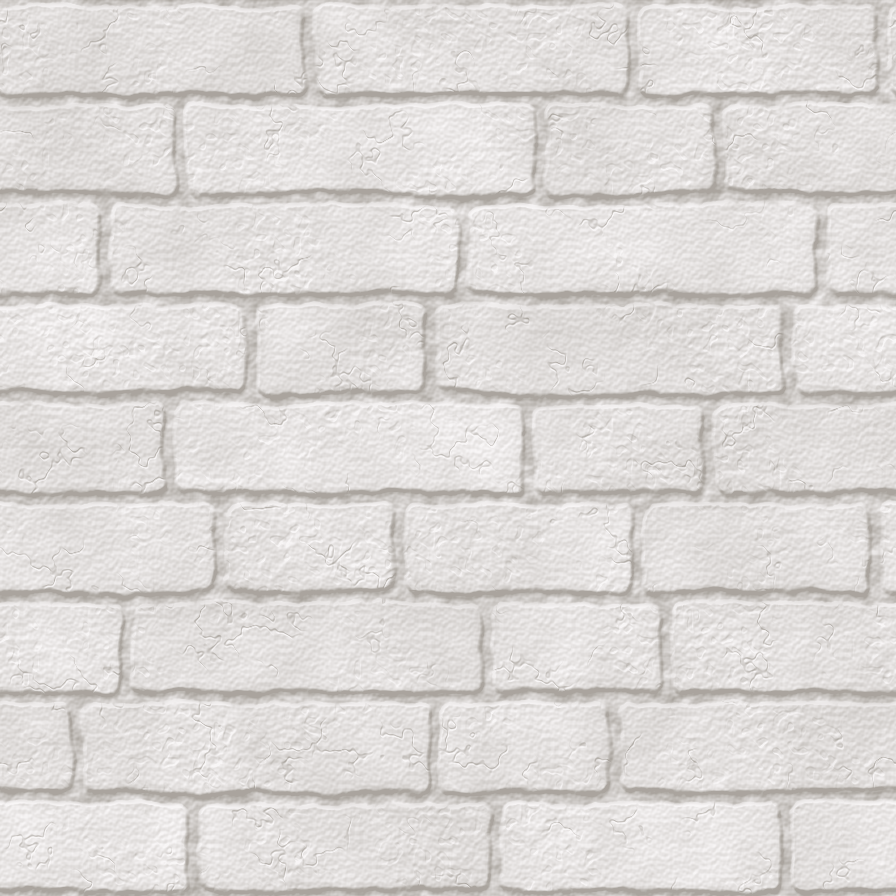
A WebGL 1 fragment shader for this texture:

```glsl
precision highp float;
// Whitewashed brick wall: nine staggered rows of rough, cracked bricks in pale mortar.
uniform vec2 u_resolution;

float hash(vec2 cell) {
  return fract(sin(dot(cell, vec2(127.1, 311.7))) * 43758.5);
}

// Gradient noise, about -1 to 1, that tiles over the unit square
float corner(vec2 cell, vec2 offset, vec2 f, float period) {
  float angle = 6.2832 * hash(mod(cell + offset, period) + period);
  return dot(vec2(cos(angle), sin(angle)), f - offset);
}

float noise(vec2 p, float freq) {
  vec2 cell = floor(p * freq), f = fract(p * freq);
  vec2 u = f * f * f * (f * (f * 6.0 - 15.0) + 10.0);
  float low = mix(corner(cell, vec2(0, 0), f, freq), corner(cell, vec2(1, 0), f, freq), u.x);
  float high = mix(corner(cell, vec2(0, 1), f, freq), corner(cell, vec2(1, 1), f, freq), u.x);
  return 1.5 * mix(low, high, u.y);
}

// Where the short brick of each row begins
float rowStart(float row) {
  vec3 trio = row < 3.0 ? vec3(0.708, 0.602, 0.917)
            : row < 6.0 ? vec3(0.280, 0.590, 0.245) : vec3(0.543, 0.487, 0.555);
  float k = mod(row, 3.0);
  return k < 0.5 ? trio.x : k < 1.5 ? trio.y : trio.z;
}

// Signed distance to the nearest brick, and a random value for that brick
vec2 brick(vec2 p) {
  p += 0.0045 * vec2(noise(p, 17.0), noise(p + 0.37, 13.0));
  p += 0.0024 * vec2(noise(p + 0.21, 53.0), noise(p, 47.0));
  float row = mod(floor(p.y * 9.0), 9.0);
  float x = fract(p.x - rowStart(row));

  // One short brick, then the rest of the row in equal long ones
  float width = row < 0.5 ? 0.276 : row > 7.5 ? 0.323 : 0.2;
  float left = 0.0, index = 0.0;
  if (x > width) {
    float shortWidth = width;
    width = (1.0 - shortWidth) / (row == 5.0 ? 3.0 : 2.0);
    index = floor((x - shortWidth) / width);
    left = shortWidth + index * width;
  }
  vec2 q = vec2(x - left - 0.5 * width, (fract(p.y * 9.0) - 0.5) / 9.0);
  vec2 d = abs(q) - vec2(0.5 * width, 1.0 / 18.0) + 0.0055 + 0.013;
  float dist = length(max(d, 0.0)) + min(max(d.x, d.y), 0.0) - 0.013;
  return vec2(dist, hash(vec2(index + 3.0, row)));
}

float face(float dist) {
  return 1.0 - smoothstep(-0.0045, 0.0015, dist);
}

// Weathered areas, where pits and cracks gather
float wear(vec2 p) {
  return smoothstep(-0.35, 0.5, noise(p, 9.0) + 0.4 * noise(p, 21.0));
}

// Thin broken cracks
float crack(vec2 p) {
  float line = abs(noise(p, 13.0) + 0.5 * noise(p, 41.0) + 0.25 * noise(p, 97.0));
  return (1.0 - smoothstep(0.0, 0.075, line)) * smoothstep(0.0, 0.35, noise(p + 0.53, 15.0));
}

// Surface height: grain, lumps, pits and cracks on bricks, coarse lumps in mortar
float relief(vec2 p) {
  float worn = wear(p);
  float grain = 0.2 * noise(p, 211.0) + (0.11 + 0.11 * worn) * noise(p + 0.11, 127.0);
  float pits = smoothstep(0.25, 0.55, noise(p, 89.0)) + smoothstep(0.35, 0.6, noise(p + 0.3, 57.0));
  float lumps = 0.22 * noise(p, 43.0) + 0.25 * worn * noise(p, 71.0);
  float surface = 1.0 + lumps - 0.32 * worn * pits - 0.3 * crack(p);
  float mortar = 0.4 * noise(p, 73.0) + 0.35 * noise(p, 37.0);
  return mix(mortar, surface, face(brick(p).x)) + grain;
}

void main() {
  vec2 p = gl_FragCoord.xy / min(u_resolution.x, u_resolution.y);
  p.y = 1.0 - p.y;
  vec2 toLight = vec2(-0.4, -1.0);

  vec2 wall = brick(p);
  float onBrick = face(wall.x);
  float slope = relief(p) - relief(p + 0.0018 * toLight);

  // Base tones with gentle patches and a shade per brick
  float brickTone = 0.8 + 0.09 * (wall.y - 0.5) + 0.1 * noise(p, 7.0) + 0.07 * noise(p, 23.0);
  float mortarTone = 0.5 + 0.28 * noise(p, 43.0) + 0.15 * noise(p, 83.0);
  float tone = mix(mortarTone, brickTone, onBrick);

  // Shadow cast into the joints, slope lighting, dark cracks and rounded rims
  float shadow = (1.0 - onBrick) * face(brick(p + 0.0065 * toLight).x);
  float rim = onBrick * smoothstep(-0.012, 0.0, wall.x);
  tone += 0.95 * clamp(slope, -0.5, 0.3) - 0.4 * shadow - 0.12 * rim;
  tone -= 0.2 * onBrick * crack(p);

  vec3 shadeGray = vec3(0.665, 0.645, 0.62);
  vec3 chalkWhite = vec3(0.95, 0.94, 0.94);
  gl_FragColor = vec4(mix(shadeGray, chalkWhite, clamp(tone, 0.0, 1.08)), 1.0);
}
```
